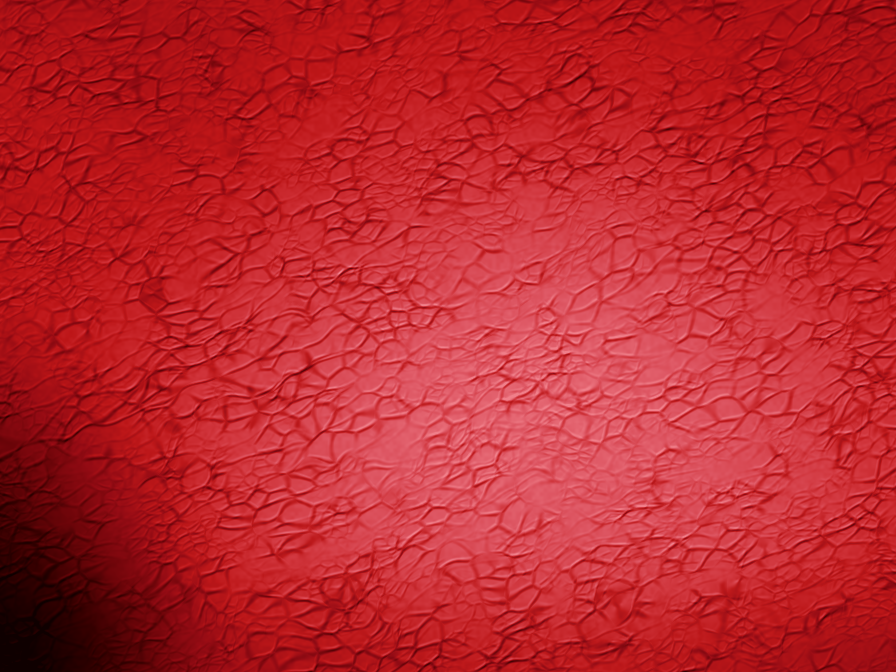
A Shadertoy shader for this texture:

```glsl
// Red pebbled leather lit by a soft sheen, fading into shadow at the lower left.
// Warped, stretched Voronoi cells form grain, fine wrinkles and long folds;
// the height and its slope shift a tone that is looked up in a colour ramp.

const float GRAIN_ANGLE = 0.41;               // direction of grain and folds
const vec2  GRAIN_SIZE = vec2(0.038, 0.024);  // cell length and width
const vec2  FOLD_SIZE = vec2(0.13, 0.036);
const float WARP = 0.030;
const vec2  LIGHT_DIR = vec2(0.29, -0.957);   // towards the light
const float RELIEF_STEP = 0.0032;
const float RELIEF = 1.6;                     // strength of slope shading
const float CREASE_SHADE = 1.35;              // strength of crease darkening
const float MEAN_HEIGHT = 0.78;
const float PORE_FREQ = 170.0;
const float PORE_SHADE = 0.35;
const vec2  SHEEN_CENTRE = vec2(0.80, 0.38);
const vec2  SHEEN_SIZE = vec2(0.57, 0.42);
const float SHEEN = 2.85;
const float BASE_TONE = 2.3;
const vec2  SHADOW_CENTRE = vec2(-0.10, 0.05);
const vec2  SHADOW_SIZE = vec2(0.51, 0.55);
const float SHADOW = 2.9;

// Tone -1 is the first entry, tone 6 the last
const vec3 RAMP[8] = vec3[8](
    vec3(0.06, 0.00, 0.00), vec3(0.21, 0.00, 0.00),
    vec3(0.42, 0.02, 0.04), vec3(0.58, 0.05, 0.09),
    vec3(0.74, 0.10, 0.11), vec3(0.82, 0.22, 0.25),
    vec3(0.87, 0.34, 0.39), vec3(0.94, 0.50, 0.54));

vec2 hash2(vec2 p) {
    vec3 h = fract(p.xyx * vec3(0.1031, 0.1030, 0.0973));
    h += dot(h, h.yzx + 33.33);
    return fract((h.xx + h.yz) * h.zy);
}

float noise(vec2 p) {
    vec2 cell = floor(p), f = fract(p);
    f = f * f * (3.0 - 2.0 * f);
    float low = mix(hash2(cell).x, hash2(cell + vec2(1, 0)).x, f.x);
    float high = mix(hash2(cell + vec2(0, 1)).x, hash2(cell + vec2(1, 1)).x, f.x);
    return mix(low, high, f.y);
}

vec2 noise2(vec2 p) {
    return vec2(noise(p), noise(p + 41.7)) - 0.5;
}

// One on the borders between Voronoi cells, zero inside them
float crease(vec2 p, float width) {
    vec2 cell = floor(p), f = fract(p);
    float nearest = 9.0, second = 9.0;
    for (int j = -1; j <= 1; j++)
    for (int i = -1; i <= 1; i++) {
        vec2 offset = vec2(i, j);
        float d = length(offset + hash2(cell + offset) - f);
        second = min(second, max(nearest, d));
        nearest = min(nearest, d);
    }
    return 1.0 - smoothstep(0.0, width, second - nearest);
}

// Strip of strong folds running up to the right
float foldBand(vec2 p) {
    float across = p.y - 0.25 - 0.45 * p.x;
    return exp(-across * across / 0.015);
}

float leatherHeight(vec2 p) {
    vec2 w = p + WARP * noise2(p * 8.0) + 0.35 * WARP * noise2(p * 33.0);
    float c = cos(GRAIN_ANGLE), s = sin(GRAIN_ANGLE);
    vec2 q = vec2(c * w.x + s * w.y, c * w.y - s * w.x) + 5.0;

    // Grains part merged: the creases between them fade in and out
    float depth = mix(0.1, 1.0, smoothstep(0.2, 0.8, noise(q * vec2(22.0, 34.0))));
    float grain = depth * crease(q / GRAIN_SIZE, 0.32);

    // Short wrinkles across the grains
    float wrinkleDepth = smoothstep(0.3, 0.8, noise(q * vec2(26.0, 40.0) + 17.0));
    float wrinkle = wrinkleDepth * crease(q / (0.55 * GRAIN_SIZE) + 13.0, 0.4);

    // Long thin folds, strongest in the diagonal strip
    float foldDepth = smoothstep(0.25, 0.7, noise(q * vec2(7.0, 16.0) + 29.0));
    float fold = foldDepth * crease(q / FOLD_SIZE + 3.0, 0.16);

    return 1.0 - 0.75 * grain - 0.3 * wrinkle - mix(0.2, 0.65, foldBand(p)) * fold;
}

vec3 rampColour(float tone) {
    float t = clamp(tone + 1.0, 0.0, 6.999);
    int i = int(t);
    return mix(RAMP[i], RAMP[i + 1], fract(t));
}

void mainImage(out vec4 fragColor, in vec2 fragCoord) {
    vec2 p = fragCoord / iResolution.y;

    // Broad light: sheen, corner shadow and darker lower edge
    vec2 fromSheen = (p - SHEEN_CENTRE) / SHEEN_SIZE;
    float sheen = exp(-dot(fromSheen, fromSheen));
    float fromShadow = length((p - SHADOW_CENTRE) / SHADOW_SIZE);
    float light = BASE_TONE + SHEEN * sheen;
    light -= SHADOW * (1.0 - smoothstep(0.2, 1.0, fromShadow));
    light -= 0.8 * (1.0 - smoothstep(0.0, 0.22, p.y));
    light += 0.4 * (noise(p * 3.5 + 2.0) - 0.5);

    // Surface shading, weaker where little light falls
    float height = leatherHeight(p);
    float slope = height - leatherHeight(p + LIGHT_DIR * RELIEF_STEP);
    float shade = CREASE_SHADE * (height - MEAN_HEIGHT) + RELIEF * slope;
    shade += PORE_SHADE * (noise(p * PORE_FREQ) - 0.5);
    shade *= mix(0.4, 1.0, smoothstep(0.8, 3.4, light));

    // Purer red away from the pink sheen
    vec3 colour = rampColour(light + shade);
    colour.gb *= mix(0.82, 1.0, smoothstep(0.1, 0.7, sheen));
    fragColor = vec4(colour, 1.0);
}
```
